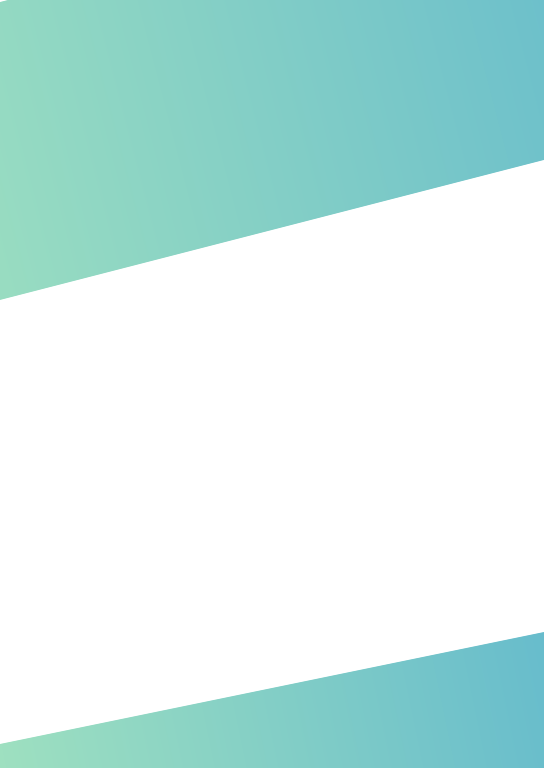
This background is drawn by a WebGL 1 fragment shader. Its source:

```glsl
precision highp float;

uniform vec2 u_resolution;

// Coverage of the area below a straight edge running from the left height to the right height
float below(vec2 uv, float left, float right) {
    float softness = 0.6 / u_resolution.y;
    return smoothstep(-softness, softness, mix(left, right, uv.x) - uv.y);
}

// Green to blue ramp, tilted so its shades run across the bands
vec3 ramp(vec2 uv, float tilt, float start, float end) {
    vec3 mint = vec3(0.620, 0.878, 0.752);
    vec3 blue = vec3(0.405, 0.738, 0.800);
    float t = (uv.x + tilt * uv.y - start) / (end - start);
    return mix(mint, blue, clamp(t, 0.0, 1.0));
}

void main() {
    vec2 uv = gl_FragCoord.xy / u_resolution;
    vec3 color = vec3(1.0);

    // Upper band, leaving a sliver of white in the top left corner
    float upper = below(uv, 0.9974, 1.1797) * (1.0 - below(uv, 0.6094, 0.7917));
    color = mix(color, ramp(uv, 0.368, 0.08, 1.52), upper);

    // Lower band
    float lower = below(uv, 0.0313, 0.1771);
    color = mix(color, ramp(uv, 0.293, 0.0, 1.052), lower);

    gl_FragColor = vec4(color, 1.0);
}
```
